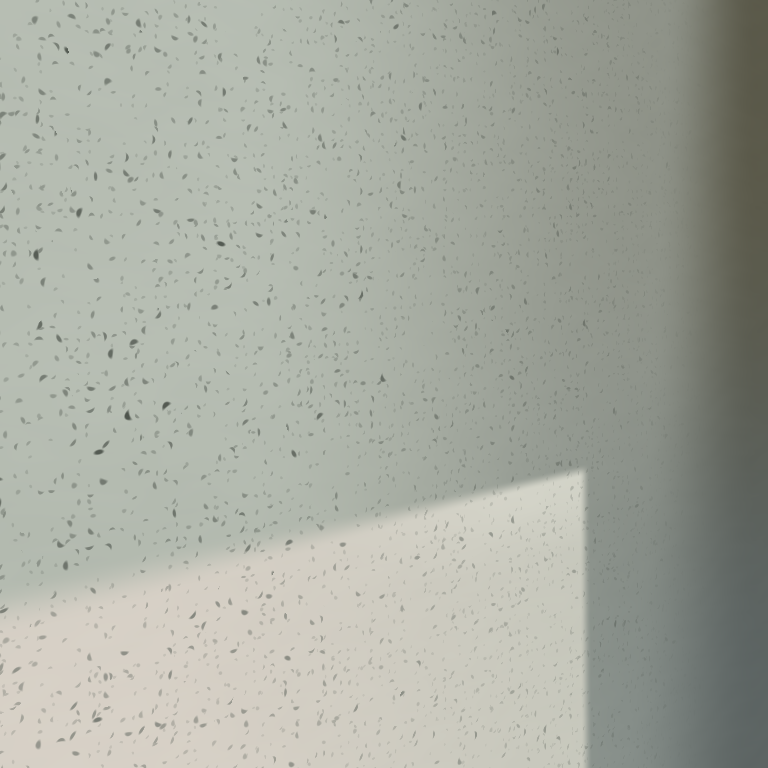
Give the GLSL for this texture, as a Shadertoy shader.

```glsl
// A pale speckled wall seen at a slant, with a patch of warm sunlight low down
// and a dark corner at the right. Smooth gradients shade the wall; the specks
// are bent ellipses, one per cell, in layers of cellular noise.

const vec3 WALL_NEAR   = vec3(0.715, 0.742, 0.700);
const vec3 WALL_FAR    = vec3(0.550, 0.565, 0.525);
const vec3 CORNER_TOP  = vec3(0.355, 0.350, 0.290);
const vec3 CORNER_LOW  = vec3(0.365, 0.395, 0.390);
const vec3 SUN_NEAR    = vec3(0.840, 0.815, 0.775);
const vec3 SUN_FAR     = vec3(0.775, 0.780, 0.735);
const vec3 SPECK_TINT  = vec3(0.270, 0.295, 0.265);

const float SUN_LEFT_Y  = 0.205;  // height of the sunlit edge at the left
const float SUN_SLOPE   = 0.241;
const float SUN_RIGHT_X = 0.761;
const float FORESHORTEN = 0.48;   // shrinkage of the wall towards the right
const float HORIZON_Y   = 0.75;

vec3 hash3(vec2 p) {
    vec3 q = fract(vec3(p.xyx) * vec3(0.1031, 0.1030, 0.0973));
    q += dot(q, q.yxz + 33.33);
    return fract((q.xxy + q.yzz) * q.zyx);
}

// Slow layered sines, about -1 to 1.
float waves(vec2 p) {
    float a = sin(p.x * 11.0 + 2.1 * sin(p.y * 7.0));
    float b = sin(p.y * 17.0 - p.x * 9.0 + 1.7 * sin(p.x * 13.0));
    float c = sin(p.x * 31.0 + p.y * 23.0 + 2.0 * sin(p.y * 19.0));
    return a * 0.4 + b * 0.35 + c * 0.25;
}

// Coverage of one layer of specks; halfSize is in wall units.
float specks(vec2 p, float cell, vec2 halfSize, float density, float blur, float seed) {
    vec2 id = floor(p / cell);
    vec3 place = hash3(id + seed);
    vec3 look = hash3(id + seed + 71.7);
    vec2 q = p - (id + 0.25 + 0.5 * place.xy) * cell;

    float angle = look.x * 3.14159;
    float c = cos(angle), s = sin(angle);
    q = mat2(c, -s, s, c) * q;
    q.y += (look.y - 0.5) * q.x * q.x / halfSize.x;

    vec2 size = halfSize * mix(vec2(0.55, 0.7), vec2(1.15), vec2(look.z, look.y));
    float d = length(q / (size + blur));
    float present = step(place.z, density);
    return present * (1.0 - smoothstep(0.45, 1.15, d)) * mix(0.35, 1.0, look.z * look.z);
}

void mainImage(out vec4 fragColor, in vec2 fragCoord) {
    vec2 uv = fragCoord / iResolution.xy;
    float pixel = 1.0 / min(iResolution.x, iResolution.y);

    // Slanted wall coordinates
    float depth = 1.0 - FORESHORTEN * uv.x;
    vec2 wall = vec2(uv.x, uv.y - HORIZON_Y) / depth + 4.0;
    float blur = 0.35 * pixel / depth;

    // Shaded wall
    vec3 color = mix(WALL_NEAR, WALL_FAR, smoothstep(0.28, 0.95, uv.x));
    float coolLow = smoothstep(0.75, 0.0, uv.y) * smoothstep(0.45, 0.9, uv.x);
    color += coolLow * vec3(-0.035, -0.018, 0.005);
    color -= 0.012 * smoothstep(0.55, 0.25, uv.y);

    // Dark corner
    float cornerStart = mix(0.815, 0.865, uv.y);
    vec3 corner = mix(CORNER_LOW, CORNER_TOP, smoothstep(0.1, 0.8, uv.y));
    color = mix(color, corner, smoothstep(cornerStart, 0.985, uv.x));

    // Sunlight: its upper edge sharpens towards the right
    float edgeY = SUN_LEFT_Y + SUN_SLOPE * uv.x;
    float softY = mix(0.036, 0.007, smoothstep(0.0, 0.76, uv.x)) + pixel;
    float softX = 0.006 + pixel;
    float edgeX = SUN_RIGHT_X + 0.008 * (0.39 - uv.y);
    float sun = smoothstep(softY, -softY, uv.y - edgeY)
              * smoothstep(softX, -softX, uv.x - edgeX);
    vec3 sunColor = mix(SUN_NEAR, SUN_FAR, smoothstep(0.2, 0.85, uv.x));
    sunColor += 0.045 * smoothstep(0.12, 0.0, edgeY - uv.y) * smoothstep(0.35, 0.75, uv.x);
    color = mix(color, sunColor, sun);

    // Faint unevenness of the paint
    color += 0.004 * waves(uv * 0.8) + 0.003 * waves(wall * vec2(2.0, 6.0));

    // Specks: fine and faint, medium, then few and dark
    float cluster = waves(wall * 1.5);
    float fade = 1.0 - smoothstep(0.74, 0.95, uv.x);
    float strength = mix(1.0, 0.52, smoothstep(0.12, 0.75, uv.x)) * fade;
    float fine = specks(wall, 0.017, vec2(0.0042, 0.0018), 0.42 + 0.16 * cluster, blur, 3.0);
    float medium = specks(wall + 0.31, 0.025, vec2(0.0062, 0.0028), 0.46 + 0.25 * cluster, blur, 29.0);
    float dark = specks(wall + 0.57, 0.046, vec2(0.0072, 0.0038), 0.30 + 0.20 * cluster, blur, 53.0);
    float cover = max(max(fine * 0.42, medium * 0.65), dark * 0.95) * strength;
    color = mix(color, SPECK_TINT + 0.10 * sun, cover);

    fragColor = vec4(color, 1.0);
}
```
